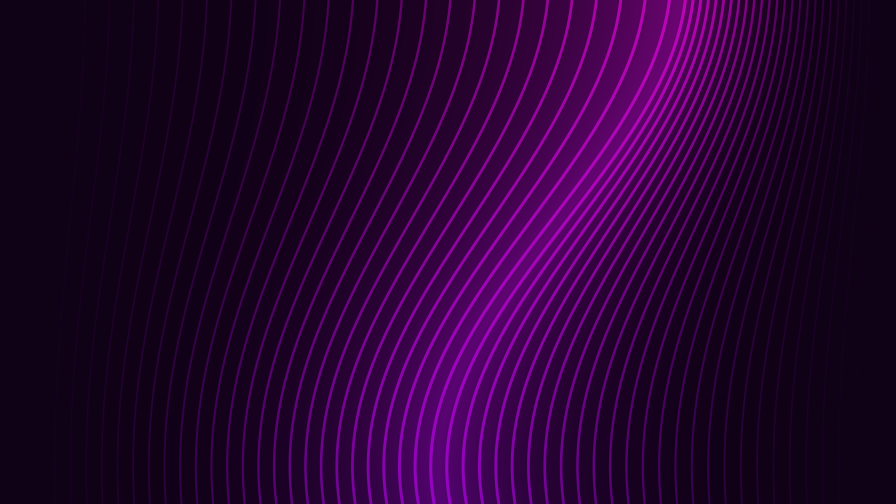
A WebGL 1 fragment shader for this background:

```glsl
precision highp float;
// Fine magenta and violet strands fanned around a glowing S-shaped spine on near-black purple.

uniform vec2 u_resolution;

#define STRANDS 28.0        // strands on each side of the spine
#define SPINE_CENTER 0.626  // fraction of the canvas width
#define SPINE_SWING 0.1365  // fraction of the canvas width
#define SPINE_FREQ 3.22     // radians over the canvas height
#define SPINE_PHASE -0.24
#define GLOW_FALLOFF 4.0
#define STRAND_FALLOFF 1.4
#define WIDTH_INNER 0.0031  // half widths, fraction of the canvas height
#define WIDTH_OUTER 0.0012

const vec3 NIGHT = vec3(0.060, 0.004, 0.085);
const vec3 GLOW_LOW = vec3(0.27, 0.010, 0.36);
const vec3 GLOW_HIGH = vec3(0.36, 0.012, 0.36);
const vec3 STRAND_LOW = vec3(0.58, 0.015, 0.76);
const vec3 STRAND_HIGH = vec3(0.74, 0.020, 0.72);
const vec3 STRAND_EDGE = vec3(0.36, 0.015, 0.62);

void main() {
  vec2 p = gl_FragCoord.xy / u_resolution.y;
  float width = u_resolution.x / u_resolution.y;

  // Spine position and its horizontal slope at this height
  float angle = SPINE_FREQ * p.y + SPINE_PHASE;
  float spine = width * (SPINE_CENTER - SPINE_SWING * cos(angle));
  float spineSlope = width * SPINE_SWING * SPINE_FREQ * sin(angle);

  // Distance from the spine: 0 on it, 1 at either side of the canvas
  float offset = p.x - spine;
  float span = offset < 0.0 ? spine : width - spine;
  float away = clamp(abs(offset) / span, 0.0, 1.0);
  float nearness = 1.0 - away;

  // Evenly divided strands, measured perpendicular to their slope
  float slope = spineSlope * nearness;
  float strandDist = abs(fract(away * STRANDS) - 0.5) * span / STRANDS;
  strandDist /= sqrt(1.0 + slope * slope);
  float halfWidth = mix(WIDTH_OUTER, WIDTH_INNER, nearness);
  float strand = clamp((halfWidth - strandDist) * u_resolution.y + 0.5, 0.0, 1.0);

  // Soft fill between the strands
  vec3 glow = mix(GLOW_LOW, GLOW_HIGH, p.y);
  vec3 color = NIGHT + glow * pow(nearness, GLOW_FALLOFF);

  // Strands fade and turn bluer toward the sides
  vec3 strandColor = mix(STRAND_LOW, STRAND_HIGH, p.y);
  strandColor = mix(strandColor, STRAND_EDGE, away * away);
  color = mix(color, strandColor, strand * pow(nearness, STRAND_FALLOFF));

  gl_FragColor = vec4(color, 1.0);
}
```
